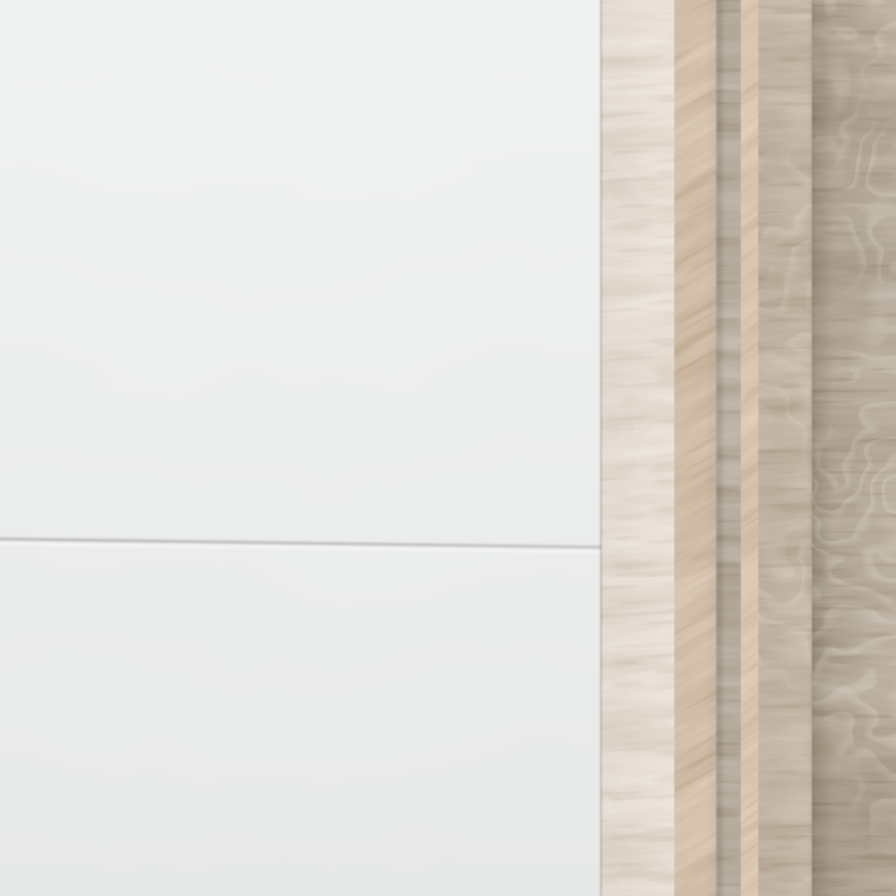
Reproduce this texture procedurally as a WebGL 2 fragment shader.

```glsl
#version 300 es
precision highp float;

uniform vec2 u_resolution;
out vec4 fragColor;

float hash(vec2 p) {
  return fract(sin(dot(p, vec2(127.1, 311.7))) * 43758.5453);
}

float noise(vec2 p) {
  vec2 i = floor(p), f = fract(p);
  f = f * f * (3.0 - 2.0 * f);
  return mix(mix(hash(i), hash(i + vec2(1.0, 0.0)), f.x),
             mix(hash(i + vec2(0.0, 1.0)), hash(i + vec2(1.0, 1.0)), f.x), f.y);
}

float fbm(vec2 p) {
  float sum = 0.0, amp = 0.5;
  for (int i = 0; i < 4; i++) {
    sum += amp * (noise(p) - 0.5);
    p = p * 2.03 + 17.3;
    amp *= 0.55;
  }
  return sum;
}

// Fine fibres along x, tilted by slope, with sparse darker pores
float fibres(vec2 p, float slope, float seed) {
  vec2 q = vec2(p.x * 10.0, (p.y - slope * p.x) * 55.0) + seed;
  float pores = smoothstep(0.62, 0.9, noise(q * vec2(2.2, 3.0) + 61.0));
  return fbm(q) + 0.35 * fbm(q * vec2(2.0, 3.0) + 31.0) - 0.3 * pores;
}

// Pale growth rings: contours of a stretched height field, in scattered patches
float rings(vec2 p, float seed) {
  float height = noise(p * vec2(15.0, 11.0) + seed) + 0.25 * noise(p * vec2(36.0, 50.0) + seed);
  float phase = fract(height * 4.0 + p.y * 14.0);
  float ridge = smoothstep(0.45, 0.85, phase) * (1.0 - smoothstep(0.87, 1.0, phase));
  float patches = smoothstep(0.4, 0.7, noise(p * vec2(8.0, 9.0) + seed + 5.0));
  return (ridge - 0.25) * patches;
}

// Wide tonal bands across a board
float bands(float y, float seed) {
  return fbm(vec2(seed, y * 7.0 + seed));
}

vec3 wood(vec3 base, vec2 p, float slope, float seed, float fibreAmt, float ringAmt, float bandAmt) {
  float tone = fibreAmt * fibres(p, slope, seed) + ringAmt * rings(p, seed)
             + bandAmt * bands(p.y - slope * p.x, seed);
  return base + tone * vec3(0.9, 1.0, 1.1);
}

float edge(float x, float at, float blur) {
  return smoothstep(at - blur, at + blur, x);
}

float line(float d, float halfWidth) {
  return exp(-d * d / (halfWidth * halfWidth));
}

vec3 panel(vec2 p) {
  vec3 col = mix(vec3(0.907, 0.912, 0.910), vec3(0.942, 0.946, 0.946), p.y);
  col += 0.005 * fbm(p * 5.0);
  // Seam with a lit lower lip, thinning to the right
  float d = p.y - (0.3985 - 0.0138 * p.x);
  col -= mix(0.16, 0.13, p.x / 0.67) * line(d, 0.0023);
  col += 0.028 * line(d + 0.0052, 0.0026);
  return col;
}

void main() {
  vec2 p = gl_FragCoord.xy / u_resolution;
  float blur = max(0.0016, 0.75 / u_resolution.x);

  const float FACE = 0.6706, BEVEL = 0.7526, GROOVE = 0.7995;
  const float LIP = 0.8268, FRAME = 0.8464, BACK = 0.9063;

  // Boards, from the lit face to the shaded back
  vec3 face = wood(vec3(0.885, 0.851, 0.812), p, 0.06, 3.0, 0.10, 0.012, 0.03);
  face += 0.022 * smoothstep(FACE, BEVEL, p.x);

  vec3 bevel = wood(vec3(0.820, 0.745, 0.662), p, 0.55, 19.0, 0.11, 0.0, 0.05);
  bevel -= 0.025 * smoothstep(0.785, GROOVE, p.x);

  vec3 groove = wood(vec3(0.720, 0.680, 0.625), p, 0.0, 41.0, 0.13, 0.0, 0.06);
  groove -= 0.085 * (1.0 - smoothstep(GROOVE, 0.812, p.x));

  vec3 lip = wood(vec3(0.850, 0.776, 0.692), p, 0.7, 57.0, 0.10, 0.0, 0.05);

  vec3 frame = wood(vec3(0.757, 0.704, 0.640), p, 0.02, 73.0, 0.12, 0.035, 0.07);
  frame += 0.02 * line(p.x - 0.892, 0.02);

  vec3 back = wood(vec3(0.690, 0.642, 0.580), p, 0.0, 97.0, 0.13, 0.05, 0.12);
  back -= 0.075 * (1.0 - smoothstep(BACK, 0.935, p.x));
  back += 0.025 * smoothstep(0.93, 1.0, p.x);
  // Cooler light near the top and low down, shade between
  back += 0.035 * line(p.y - 0.95, 0.06) + 0.04 * line(p.y - 0.18, 0.04);
  back -= 0.03 * line(p.y - 0.70, 0.05) + 0.03 * line(p.y - 0.11, 0.035);

  // Place the strips from left to right
  vec3 col = panel(p);
  col = mix(col, face, edge(p.x, FACE, blur));
  col = mix(col, bevel, edge(p.x, BEVEL, blur));
  col = mix(col, groove, edge(p.x, GROOVE, blur * 1.5));
  col = mix(col, lip, edge(p.x, LIP, blur));
  col = mix(col, frame, edge(p.x, FRAME, blur));
  col = mix(col, back, edge(p.x, BACK, blur));

  // Contact shadows at the joints
  col -= 0.11 * line(p.x - FACE, 0.0018);
  col -= 0.03 * line(p.x - BACK, 0.003);

  fragColor = vec4(clamp(col, 0.0, 1.0), 1.0);
}
```
